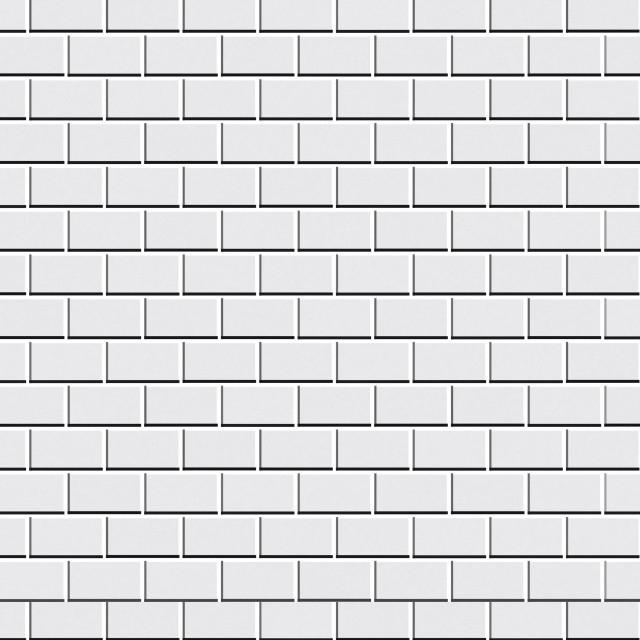
Reproduce this pattern procedurally as a WebGL 2 fragment shader.

```glsl
#version 300 es
precision highp float;
// Pale running-bond brick wall with bevelled joints: each brick has a grey
// left edge, a near-black lower edge and white top and right highlights.
// Every row is a repeated cell, shifted by half a brick on odd rows.

uniform vec2 u_resolution;
out vec4 fragColor;

// Layout, in fractions of the canvas, measured from the top left
const vec2 PITCH = vec2(0.1198, 0.06841);
const vec2 CELL_ORIGIN = vec2(0.0438, 0.0540);
const float LAST_ROW_TOP = 0.9405;
const float LAST_ROW_LIFT = 0.0072;
const float PALE_ROW = 13.0;
const float PALE_COLUMN_START = 0.94;

// Joint dimensions inside one cell
const float SIDE_START = 0.0020;
const float SIDE_WIDTH = 0.0033;
const float SIDE_TOP = 0.0014;
const float BASE_END = 0.1168;
const float BASE_WIDTH = 0.0046;
const float BASE_GAP = 0.0029;
const float FACE_TOP = 0.0033;
const float FACE_RIGHT = 0.1152;
const float SOFTNESS = 0.0011;

// Colours and wear
const vec3 HIGHLIGHT = vec3(0.995);
const vec3 FACE = vec3(0.910, 0.910, 0.922);
const vec3 SIDE_LINE = vec3(0.40, 0.40, 0.40);
const vec3 BASE_LINE = vec3(0.095, 0.095, 0.105);
const float GRAIN_SCALE = 260.0;
const float GRAIN_AMOUNT = 0.012;
const float BRICK_VARIATION = 0.006;
const float LINE_VARIATION = 0.07;
const float BASE_JITTER = 0.0005;

float hash(vec2 p) {
    vec3 q = fract(vec3(p.xyx) * 0.1031);
    q += dot(q, q.yzx + 33.33);
    return fract((q.x + q.y) * q.z);
}

float valueNoise(vec2 p) {
    vec2 i = floor(p);
    vec2 f = fract(p);
    f = f * f * (3.0 - 2.0 * f);
    float lower = mix(hash(i), hash(i + vec2(1.0, 0.0)), f.x);
    float upper = mix(hash(i + vec2(0.0, 1.0)), hash(i + 1.0), f.x);
    return mix(lower, upper, f.y);
}

// Soft-edged coverage of the interval from lo to hi
float band(float v, float lo, float hi, float soft) {
    return smoothstep(lo - soft, lo + soft, v) - smoothstep(hi - soft, hi + soft, v);
}

void main() {
    vec2 uv = gl_FragCoord.xy / u_resolution;
    vec2 p = vec2(uv.x, 1.0 - uv.y);
    float soft = max(SOFTNESS, 0.7 / min(u_resolution.x, u_resolution.y));

    // The lowest row is cut short at its top
    vec2 wall = p;
    wall.y += LAST_ROW_LIFT * step(LAST_ROW_TOP, p.y);

    // Brick index and position within its cell
    vec2 grid = (wall - CELL_ORIGIN) / PITCH + vec2(0.0, 1.0);
    float row = floor(grid.y);
    grid.x -= 0.5 * mod(row, 2.0);
    vec2 brick = floor(grid);
    vec2 cell = fract(grid) * PITCH;
    float variation = hash(brick + 17.0) - 0.5;

    // Face with faint grain and a small tone change per brick
    float baseBottom = PITCH.y - BASE_GAP + BASE_JITTER * variation;
    float baseTop = baseBottom - BASE_WIDTH;
    float faceMask = band(cell.x, SIDE_START, FACE_RIGHT, soft)
                   * band(cell.y, FACE_TOP, baseBottom, soft);
    float grain = valueNoise(p * GRAIN_SCALE) - 0.5;
    vec3 face = FACE + grain * GRAIN_AMOUNT + variation * BRICK_VARIATION;
    vec3 color = mix(HIGHLIGHT, face, faceMask);

    // Grey left edge, fading in the last column
    float sideMask = band(cell.x, SIDE_START, SIDE_START + SIDE_WIDTH, soft)
                   * band(cell.y, SIDE_TOP, baseBottom, soft);
    float paleColumn = step(PALE_COLUMN_START, p.x);
    vec3 side = SIDE_LINE + variation * LINE_VARIATION + 0.2 * paleColumn;
    color = mix(color, side, sideMask);

    // Dark lower edge, weaker along one row
    float baseMask = band(cell.x, SIDE_START, BASE_END, soft)
                   * band(cell.y, baseTop, baseBottom, soft);
    float paleRow = 1.0 - step(0.5, abs(row - PALE_ROW));
    vec3 base = BASE_LINE + variation * LINE_VARIATION * 0.5 + 0.17 * paleRow;
    color = mix(color, base, baseMask);

    fragColor = vec4(clamp(color, 0.0, 1.0), 1.0);
}
```
